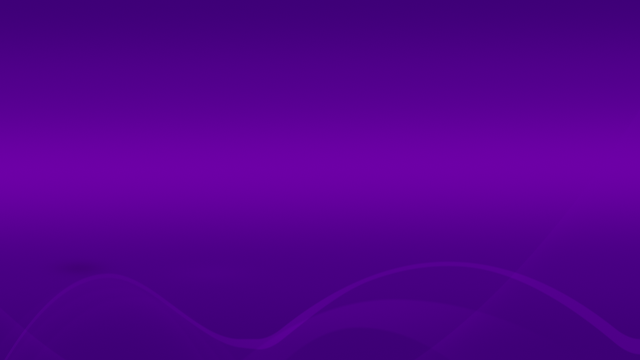
A WebGL 2 fragment shader for this background:

```glsl
#version 300 es
precision highp float;

uniform vec2 u_resolution;
out vec4 fragColor;

const vec3 TOP = vec3(0.245, 0.0, 0.470);
const vec3 UPPER = vec3(0.330, 0.0, 0.560);
const vec3 GLOW = vec3(0.425, 0.0, 0.650);
const vec3 LOWER = vec3(0.285, 0.0, 0.515);
const vec3 BOTTOM = vec3(0.240, 0.0, 0.460);
const vec3 SILK = vec3(0.420, 0.0, 0.660);

float hash(vec2 p) {
    return fract(sin(dot(p, vec2(127.1, 311.7))) * 4375.85);
}

// Vertical gradient with a bright band just above the middle
vec3 backdrop(float y) {
    vec3 c = mix(BOTTOM, LOWER, smoothstep(0.0, 0.29, y));
    c = mix(c, GLOW, smoothstep(0.24, 0.54, y));
    c = mix(c, UPPER, smoothstep(0.53, 0.78, y));
    return mix(c, TOP, smoothstep(0.72, 1.02, y));
}

// Parabolic arch with separate curvature on each side
float arch(float x, vec2 peak, float leftBend, float rightBend) {
    float d = x - peak.x;
    return peak.y - d * d * (d < 0.0 ? leftBend : rightBend);
}

float smoothMax(float a, float b, float k) {
    float h = max(k - abs(a - b), 0.0) / k;
    return max(a, b) + h * h * k * 0.25;
}

// Antialiased coverage below an edge
float below(float y, float edge, float soft) {
    return smoothstep(-soft, soft, edge - y);
}

// Sheet that is brightest at its upper edge and fades downward
float veil(float y, float edge, float depth, float soft) {
    return below(y, edge, soft) * exp(-max(edge - y, 0.0) / depth);
}

// Strip between two edges
float ribbon(float y, float upper, float lower, float soft) {
    return below(y, upper, soft) * (1.0 - below(y, lower, soft));
}

float smudge(vec2 p, vec2 center, vec2 radius) {
    vec2 d = (p - center) / radius;
    return exp(-dot(d, d));
}

void main() {
    vec2 p = gl_FragCoord.xy / u_resolution;
    float soft = 1.2 / u_resolution.y;
    float x = p.x;
    float y = p.y;

    vec3 color = backdrop(y - 0.02 * (x - 0.5));

    // Long wave: left hump, trough and wide right arch
    float hump = x < 0.17 ? arch(x, vec2(0.17, 0.24), 9.0, 0.0)
                          : mix(0.24, 0.058, smoothstep(0.17, 0.375, x));
    float crest = arch(x, vec2(0.70, 0.273), 2.75, 2.72);
    float wave = smoothMax(hump, crest, 0.03);
    float thickness = 0.012 + 0.03 * smoothstep(0.72, 1.0, x)
                    + 0.02 * smoothstep(0.58, 0.44, x) * smoothstep(0.3, 0.44, x);
    float presence = mix(0.16, 0.36, smoothstep(0.2, 0.5, x));
    float light = presence * ribbon(y, wave, wave - thickness, soft);
    light += 0.10 * veil(y, wave, 0.09, soft) * smoothstep(0.62, 0.4, x);

    // Low swell with a hollow underneath
    float swell = arch(x, vec2(0.615, 0.168), 3.0, 1.9);
    float hollow = arch(x, vec2(0.56, 0.09), 7.0, 4.4);
    float body = ribbon(y, swell, hollow, soft * 1.5);
    light += body * (0.10 + 0.17 * smoothstep(0.0, 0.17, y)) * smoothstep(0.95, 0.55, x);

    // Crossing folds at the left
    float slope = 0.146 - 1.65 * x + 2.2 * x * x;
    light += 0.14 * veil(y, slope, 0.05, soft);
    for (int i = 0; i < 3; i++) {
        float k = float(i);
        float fold = arch(x, vec2(0.16 + 0.025 * k, 0.225 - 0.025 * k), 7.0, 9.0 - k);
        light += 0.045 * veil(y, fold, 0.05, soft * 2.0);
    }

    // Faint haze over the hump
    light += 0.10 * smudge(p, vec2(0.33, 0.24), vec2(0.07, 0.025));
    float shade = 0.10 * smudge(p, vec2(0.125, 0.255), vec2(0.035, 0.018));

    color = mix(color, SILK, clamp(light, 0.0, 1.0)) * (1.0 - shade);
    color += (hash(gl_FragCoord.xy) - 0.5) / 255.0;
    fragColor = vec4(max(color, 0.0), 1.0);
}
```
